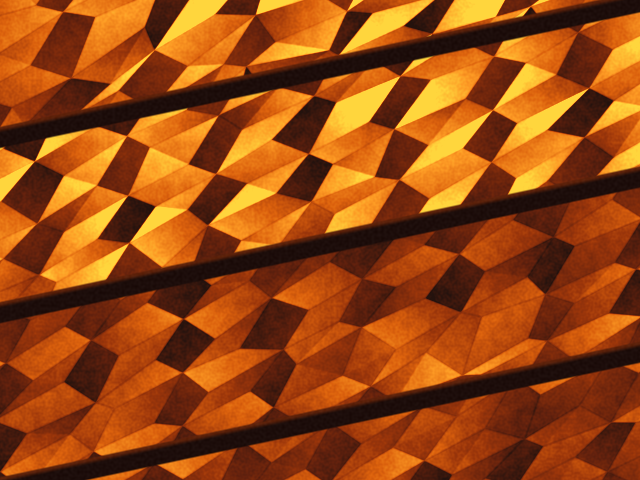
A WebGL 1 fragment shader for this pattern:

```glsl
precision highp float;

uniform vec2 u_resolution;

// Edge directions of the tilted blocks, in canvas heights
const vec2 EDGE_P = vec2(-0.061, 0.026);
const vec2 EDGE_Q = vec2(0.061, 0.0885);
const vec2 EDGE_R = vec2(0.130, 0.071);
const float BAR_GAP = 0.365;
const float BAR_SLOPE = 0.212;
const float BAR_HALF = 0.0215;

float hash(vec2 p) {
  return fract(sin(dot(p, vec2(127.1, 311.7))) * 43758.55);
}

vec2 gradientAt(vec2 cell) {
  float angle = 6.2832 * hash(cell);
  return vec2(cos(angle), sin(angle));
}

float gradientNoise(vec2 p) {
  vec2 i = floor(p);
  vec2 f = fract(p);
  vec2 u = f * f * (3.0 - 2.0 * f);
  vec2 e = vec2(1.0, 0.0);
  float low = mix(dot(gradientAt(i), f), dot(gradientAt(i + e.xy), f - e.xy), u.x);
  float high = mix(dot(gradientAt(i + e.yx), f - e.yx), dot(gradientAt(i + e.xx), f - e.xx), u.x);
  return mix(low, high, u.y);
}

// Moves a shared corner, so that neighbouring facets still meet
vec2 jitter(vec2 v, float amount, float seed) {
  vec2 q = v * 13.7 + seed * 17.3;
  return v + amount * vec2(gradientNoise(q), gradientNoise(q + 43.7));
}

float insideEdge(vec2 x, vec2 a, vec2 b) {
  vec2 d = normalize(b - a);
  return d.x * (x.y - a.y) - d.y * (x.x - a.x);
}

// Positive inside a counter-clockwise quad
float quadDistance(vec2 x, vec2 a, vec2 b, vec2 c, vec2 d) {
  return min(min(insideEdge(x, a, b), insideEdge(x, b, c)),
             min(insideEdge(x, c, d), insideEdge(x, d, a)));
}

// Uneven light on a facet, sometimes creased along its diagonal
float facetTone(vec2 x, vec2 a, vec2 c, float base, float seed, float glow, float soft) {
  float slant = dot(x - 0.5 * (a + c), gradientAt(vec2(seed * 91.0, 3.0)));
  float crease = smoothstep(-soft, soft, insideEdge(x, a, c));
  float creased = step(0.7, fract(seed * 7.31));
  float tone = base + (seed - 0.5) * 0.22 + slant * (1.2 + 1.6 * glow);
  return tone - creased * crease * base * (0.12 + 0.18 * glow);
}

// Adds one facet to the running sums of weighted tone and weight
vec2 addFacet(vec2 sums, vec2 x, vec2 a, vec2 b, vec2 c, vec2 d,
              float base, float seed, float glow, float soft) {
  float dist = quadDistance(x, a, b, c, d);
  float weight = exp(2.0 * clamp(dist / soft, -20.0, 1.0));
  float seam = 1.0 - smoothstep(0.0, 0.004, dist);
  float tone = facetTone(x, a, c, base, seed, glow, soft) - 0.07 * seam;
  return sums + weight * vec2(tone, 1.0);
}

float blocks(vec2 x, float panel, float glow, float soft) {
  vec2 stepA = EDGE_R - EDGE_P;
  vec2 stepB = EDGE_Q + EDGE_P;
  float area = stepA.x * stepB.y - stepA.y * stepB.x;
  vec2 home = floor(vec2(x.x * stepB.y - x.y * stepB.x,
                         x.y * stepA.x - x.x * stepA.y) / area + 0.5);
  float wobble = panel > 1.5 ? 0.07 : 0.036;
  float top = panel > 0.5 ? 0.63 : mix(0.47, 0.9, glow);
  float side = panel > 0.5 ? mix(0.5, 1.0, glow) : mix(0.32, 0.7, glow);
  vec2 sums = vec2(0.0);
  for (int j = -1; j <= 1; j++) {
    for (int i = -1; i <= 1; i++) {
      vec2 id = home + vec2(float(i), float(j));
      vec2 o = id.x * stepA + id.y * stepB;
      vec2 c = jitter(o, wobble, panel);
      vec2 v0 = jitter(o + EDGE_R, wobble, panel);
      vec2 v1 = jitter(o + EDGE_R + EDGE_P, wobble, panel);
      vec2 v2 = jitter(o + EDGE_P, wobble, panel);
      vec2 v3 = jitter(o + EDGE_P - EDGE_Q, wobble, panel);
      vec2 v4 = jitter(o - EDGE_Q, wobble, panel);
      vec2 v5 = jitter(o + EDGE_R - EDGE_Q, wobble, panel);
      vec2 key = id + panel * 31.0;
      float shade = hash(key + 5.3);
      float dark = shade > 0.92 ? 0.38 : 0.18;
      sums = addFacet(sums, x, c, v0, v1, v2, top, hash(key + 9.1), glow, soft);
      sums = addFacet(sums, x, c, v2, v3, v4, dark, shade, 0.0, soft);
      sums = addFacet(sums, x, c, v4, v5, v0, side, hash(key), glow, soft);
    }
  }
  return sums.x / sums.y;
}

vec3 amber(float t) {
  float s = clamp(t, 0.0, 1.0) * 5.0;
  vec3 col = mix(vec3(0.14, 0.07, 0.05), vec3(0.39, 0.13, 0.05), clamp(s, 0.0, 1.0));
  col = mix(col, vec3(0.61, 0.21, 0.04), clamp(s - 1.0, 0.0, 1.0));
  col = mix(col, vec3(0.86, 0.38, 0.05), clamp(s - 2.0, 0.0, 1.0));
  col = mix(col, vec3(0.99, 0.60, 0.14), clamp(s - 3.0, 0.0, 1.0));
  return mix(col, vec3(1.0, 0.84, 0.24), clamp(s - 4.0, 0.0, 1.0));
}

void main() {
  vec2 x = gl_FragCoord.xy / u_resolution.y;
  float soft = max(0.0026, 1.0 / u_resolution.y);

  // Panels between the slanted bars
  float height = (x.y - 0.49 - BAR_SLOPE * (x.x - 0.667)) / BAR_GAP;
  float panel = floor(height) + 1.0;
  float glow = panel > 0.5 ? 0.92 : 0.28 + 0.14 * panel;
  if (panel > 1.5) glow *= smoothstep(-0.2, 0.45, x.x);
  glow = clamp(glow + 0.35 * gradientNoise(x * 3.0 + 8.0), 0.0, 1.0);

  // Glass facets with fine mottling
  vec2 origin = vec2(0.825, 0.395) + panel * vec2(-0.122, 0.263);
  float tone = blocks(x - origin, panel, glow, soft);
  tone += 0.07 * gradientNoise(x * 45.0) + 0.07 * gradientNoise(x * 170.0);
  vec3 col = amber(tone);

  // Dark bars with a brown upper rim
  float across = (fract(height + 0.5) - 0.5) * BAR_GAP * 0.978;
  float rim = smoothstep(0.008, 0.019, across);
  float grain = 0.03 * gradientNoise(x * 150.0);
  vec3 barCol = mix(vec3(0.11, 0.05, 0.04), vec3(0.36, 0.13, 0.04), rim) + grain;
  float bar = 1.0 - smoothstep(-soft, soft, abs(across) - BAR_HALF);
  gl_FragColor = vec4(mix(col, barCol, bar), 1.0);
}
```
